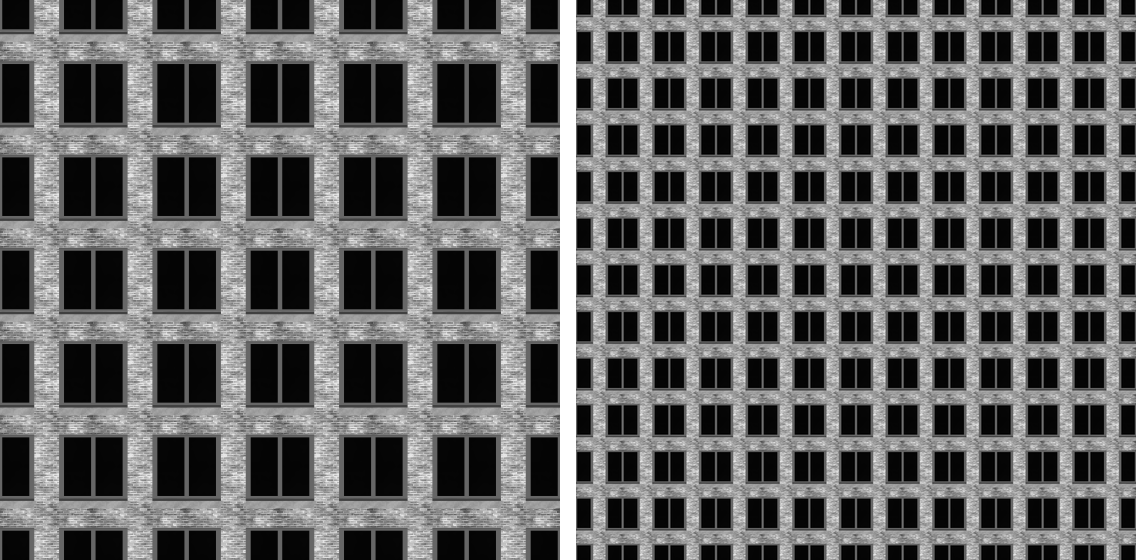
Left: one tile. Right: repeated 2 by 2.
Reproduce this pattern procedurally as a Shadertoy shader.

```glsl
// Grey brick facade with a 6 by 6 grid of dark two-pane windows, each with a stone sill.
// Every cell is the same: wrapped noise weathers the bricks, and soft-edged
// boxes lay the sill, ledge, frame and panes over them.

float hash(vec2 p) {
    return fract(sin(dot(p, vec2(127.1, 311.7))) * 43758.5453);
}

// Value noise that repeats after a whole number of lattice steps
float wrapNoise(vec2 p, vec2 period) {
    vec2 i = floor(p), f = fract(p);
    f = f * f * (3.0 - 2.0 * f);
    vec2 a = mod(i, period), b = mod(i + 1.0, period);
    return mix(mix(hash(a), hash(vec2(b.x, a.y)), f.x),
               mix(hash(vec2(a.x, b.y)), hash(b), f.x), f.y);
}

float wrapFbm(vec2 p, vec2 period) {
    float sum = 0.0, weight = 0.5;
    for (int i = 0; i < 4; i++) {
        sum += weight * wrapNoise(p * period, period);
        period *= 2.0;
        weight *= 0.55;
    }
    return sum;
}

// Coverage of an axis-aligned rectangle with edges softened over one pixel
float box(vec2 p, vec2 lo, vec2 hi, float px) {
    vec2 d = min(p - lo, hi - p);
    vec2 c = clamp(d / px + 0.5, 0.0, 1.0);
    return c.x * c.y;
}

float brickWall(vec2 q, float y, float px) {
    // Running bond, 14 bricks by 38 courses in a cell
    vec2 grid = vec2(14.0, 38.0);
    vec2 b = q * grid;
    b.x += 0.5 * mod(floor(b.y), 2.0);
    vec2 id = mod(floor(b), grid);
    vec2 edge = (0.5 - abs(fract(b) - 0.5)) / grid;
    float mortar = 1.0 - smoothstep(0.002, 0.004 + 0.6 * px, min(edge.x, edge.y));

    // Broad stains, darker along the bands and paler down the piers
    float stain = wrapFbm(q, vec2(5.0, 6.0)) - 0.5;
    float tone = 0.61 + 0.62 * stain - 0.075 * cos(6.2832 * (y - 0.9));
    tone += 0.17 * (hash(id + 17.0) - 0.5);

    // Fine grit, stretched along the courses
    tone += 0.22 * (wrapNoise(q * vec2(32.0, 76.0), vec2(32.0, 76.0)) - 0.5);
    return clamp(tone + 0.12 * mortar, 0.22, 0.9);
}

float sillStone(vec2 p) {
    // Slanted tooling marks
    float streak = wrapNoise(vec2(p.x * 22.0 - p.y * 24.0, p.y * 9.0) + 40.0, vec2(128.0));
    float grit = wrapNoise(p * 70.0 + 90.0, vec2(256.0));
    return 0.62 + 0.10 * (streak - 0.5) + 0.05 * (grit - 0.5);
}

void mainImage(out vec4 fragColor, in vec2 fragCoord) {
    vec2 q = fragCoord / iResolution.xy * 6.0;
    float px = 6.0 / iResolution.y;

    // Cell coordinates: x from the mullion, y from the foot of the sill
    vec2 p = vec2(fract(q.x + 0.5) - 0.5, fract(q.y - 0.455) - 0.1);

    float shade = brickWall(q, p.y, px);

    // Sill and the shadowed ledge above it
    shade = mix(shade, sillStone(p), box(p, vec2(-0.367, 0.0), vec2(0.367, 0.08), px));
    shade = mix(shade, 0.25, box(p, vec2(-0.367, 0.078), vec2(0.367, 0.108), px));

    // Frame, a little darker under the lintel
    float frame = 0.40 - 0.05 * smoothstep(0.765, 0.785, p.y);
    shade = mix(shade, frame, box(p, vec2(-0.367, 0.105), vec2(0.367, 0.79), px));

    // Two panes mirrored about the mullion, with faint murk in the glass
    float glass = 0.012 + 0.016 * wrapFbm(q, vec2(4.0));
    shade = mix(shade, glass, box(vec2(abs(p.x), p.y), vec2(0.024, 0.131), vec2(0.314, 0.759), px));

    fragColor = vec4(vec3(shade), 1.0);
}
```
